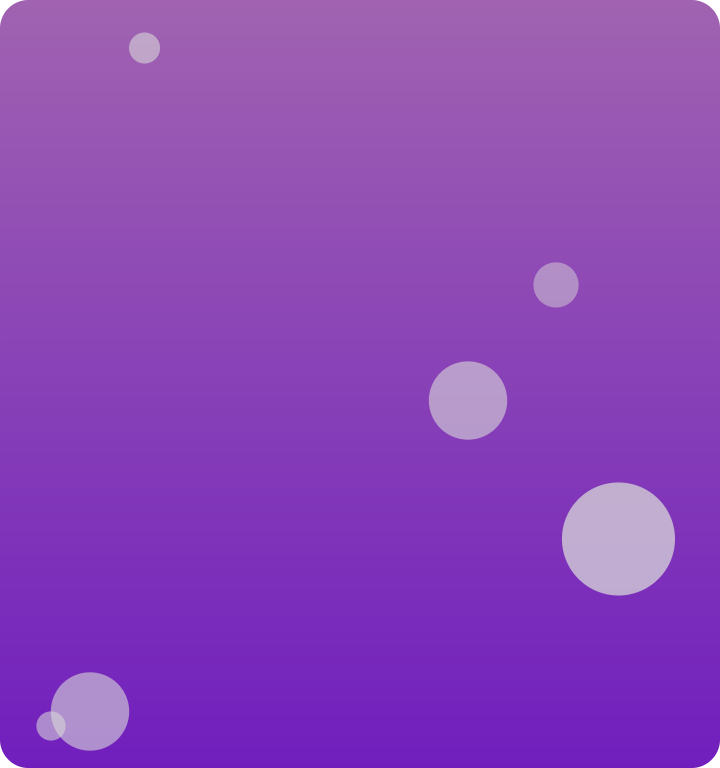
Write a WebGL 2 fragment shader that draws this background.

```glsl
#version 300 es
precision highp float;
// Rounded card with a vertical violet gradient and translucent pale discs.

#define TOP_COLOR vec3(0.627, 0.387, 0.693)
#define BOTTOM_COLOR vec3(0.440, 0.120, 0.742)
#define DISC_COLOR vec3(0.85)
#define PAGE_COLOR vec3(1.0)
#define CORNER_RADIUS 0.037
#define DISC_COUNT 6

uniform vec2 u_resolution;
out vec4 fragColor;

// Each disc: centre x, centre y, radius (canvas heights), opacity
const vec4 DISCS[DISC_COUNT] = vec4[](
  vec4(0.1882, 0.9375, 0.0202, 0.58),
  vec4(0.7240, 0.6290, 0.0294, 0.48),
  vec4(0.6094, 0.4785, 0.0510, 0.60),
  vec4(0.8053, 0.2982, 0.0736, 0.74),
  vec4(0.1172, 0.0736, 0.0510, 0.60),
  vec4(0.0664, 0.0547, 0.0190, 0.57)
);

float roundedBoxDistance(vec2 p, vec2 halfSize, float radius) {
  vec2 q = abs(p) - halfSize + radius;
  return length(max(q, 0.0)) + min(max(q.x, q.y), 0.0) - radius;
}

// Antialiased inside mask of a signed distance
float coverage(float dist, float pixel) {
  return clamp(0.5 - dist / pixel, 0.0, 1.0);
}

void main() {
  float pixel = 1.0 / u_resolution.y;
  vec2 p = gl_FragCoord.xy * pixel;
  vec2 halfSize = 0.5 * u_resolution * pixel;

  // Vertical gradient
  vec3 color = mix(BOTTOM_COLOR, TOP_COLOR, p.y);

  // Translucent discs, layered in order
  for (int i = 0; i < DISC_COUNT; i++) {
    vec4 disc = DISCS[i];
    float dist = length(p - disc.xy) - disc.z;
    color = mix(color, DISC_COLOR, disc.w * coverage(dist, pixel));
  }

  // Rounded card corners
  float card = coverage(roundedBoxDistance(p - halfSize, halfSize, CORNER_RADIUS), pixel);
  fragColor = vec4(mix(PAGE_COLOR, color, card), 1.0);
}
```
